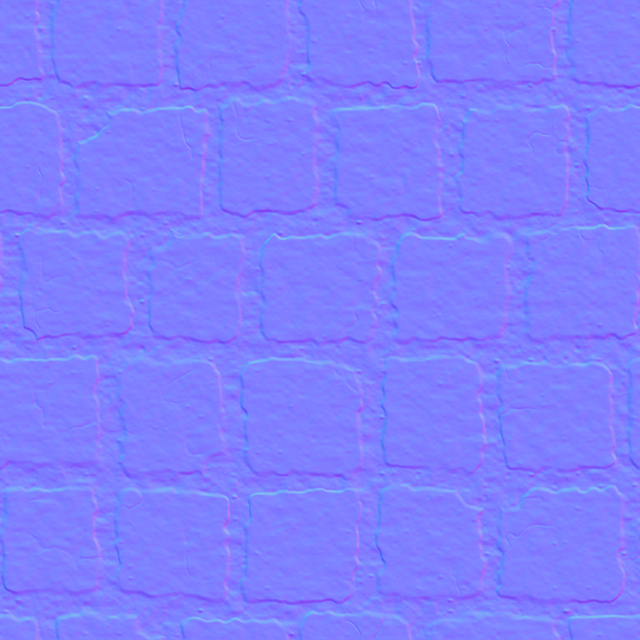
This texture map is drawn by a WebGL 1 fragment shader. Its source:

```glsl
precision highp float;
// Tiling normal map of worn cobblestones: five staggered courses of five stones.
uniform vec2 u_resolution;

vec2 hash(vec2 p) {
  vec3 q = fract(p.xyx * vec3(0.1031, 0.1030, 0.0973));
  q += dot(q, q.yzx + 33.33);
  return fract((q.xx + q.yz) * q.zy);
}

// Two channels of value noise that wrap across the canvas
vec2 noise(vec2 uv, vec2 freq) {
  vec2 p = uv * freq, cell = floor(p), f = p - cell;
  f = f * f * f * (f * (f * 6.0 - 15.0) + 10.0);
  vec2 lo = mod(cell, freq) + freq * 1.7;
  vec2 hi = mod(cell + 1.0, freq) + freq * 1.7;
  return mix(mix(hash(lo), hash(vec2(hi.x, lo.y)), f.x),
             mix(hash(vec2(lo.x, hi.y)), hash(hi), f.x), f.y);
}

// Horizontal stagger of each course, counted from the bottom
float courseShift(float row) {
  return row < 0.5 ? -0.08 : row < 1.5 ? -0.12 : row < 2.5 ? 0.015 : row < 3.5 ? 0.59 : 0.386;
}

// Signed distance to the nearest stone, in course heights
float stoneDistance(vec2 q) {
  float nearest = 1.0;
  for (int j = -1; j <= 1; j++) {
    float row = floor(q.y) + float(j);
    float wrappedRow = mod(row, 5.0);
    float x = q.x - courseShift(wrappedRow);
    for (int i = -1; i <= 1; i++) {
      float col = floor(x) + float(i);
      vec2 id = vec2(mod(col, 5.0), wrappedRow);
      vec2 nextId = vec2(mod(col + 1.0, 5.0), wrappedRow);
      vec2 place = hash(id + 17.0), shape = hash(id + 41.0), wear = hash(id + 73.0);

      // Neighbours share a jittered joint
      float left = col + 0.16 * (hash(id + 5.0).x - 0.5);
      float right = col + 1.0 + 0.16 * (hash(nextId + 5.0).x - 0.5);
      vec2 extent = vec2(0.5 * (right - left) - 0.05 - 0.05 * place.y, 0.4 + 0.04 * shape.x);
      vec2 p = vec2(x - 0.5 * (left + right), q.y - row - 0.5 - 0.07 * (place.x - 0.5));
      p += p.yx * (vec2(shape.y, wear.y) - 0.5) * vec2(0.14, 0.06);

      float radius = 0.05 + 0.06 * wear.y;
      vec2 b = abs(p) - extent + radius;
      float d = length(max(b, 0.0)) + min(max(b.x, b.y), 0.0) - radius;

      // Some stones have lost a corner
      float chip = 0.5 * max(wear.x - 0.55, 0.0);
      vec2 corner = extent * (step(0.5, hash(id + 97.0)) * 2.0 - 1.0);
      nearest = min(nearest, max(d, chip - length(p - corner)));
    }
  }
  return nearest;
}

// Small scattered bumps and pits
float pebbles(vec2 uv) {
  vec2 p = uv * 56.0, cell = floor(p);
  vec2 id = mod(cell, 56.0);
  vec2 kind = hash(id + 11.0);
  vec2 offset = p - cell - 0.4 - 0.2 * hash(id + 29.0);
  float mound = smoothstep(0.38, 0.0, length(offset * vec2(1.0, 1.0 + 0.6 * kind.y)));
  return mound * step(0.82, kind.x) * (kind.y * 2.0 - 0.9);
}

float height(vec2 q) {
  vec2 uv = q / 5.0;
  vec2 ragged = 0.055 * (noise(uv, vec2(24.0)) - 0.5) + 0.04 * (noise(uv, vec2(68.0)) - 0.5);
  float d = stoneDistance(q + ragged - vec2(0.0, 0.255));
  vec2 patches = noise(uv, vec2(14.0));

  // Crisp rim over a faint soft shoulder
  float rim = mix(0.012, 0.03, patches.x);
  float h = 0.0112 * smoothstep(rim, -rim, d) + 0.0025 * smoothstep(0.1, -0.06, d);

  // Grain in three sizes, rougher in the mortar than on the stone faces
  float mortar = smoothstep(-0.02, 0.03, d);
  float grain = 0.0046 * noise(uv, vec2(44.0, 62.0)).x
              + 0.0023 * noise(uv, vec2(96.0, 130.0)).x
              + 0.0009 * noise(uv, vec2(190.0, 220.0)).x;
  h += mix(1.0, 1.9, mortar) * grain;
  h += mix(0.0028, 0.0065, mortar) * pebbles(uv);

  // Faint scratches on parts of the faces
  float crack = abs(noise(uv + 0.25 * ragged, vec2(26.0)).y - 0.5);
  h -= 0.0025 * smoothstep(0.09, 0.0, crack) * smoothstep(0.58, 0.8, patches.y) * (1.0 - mortar);
  return h;
}

void main() {
  vec2 q = 5.0 * gl_FragCoord.xy / u_resolution;
  vec2 e = vec2(0.008, 0.0);
  vec2 slope = vec2(height(q + e.xy) - height(q - e.xy),
                    height(q + e.yx) - height(q - e.yx)) / (2.0 * e.x);
  // Side faces are gentler than the top and bottom ones
  vec3 normal = normalize(vec3(-slope * vec2(0.72, 1.0), 1.0));
  gl_FragColor = vec4(normal * 0.5 + 0.5, 1.0);
}
```
